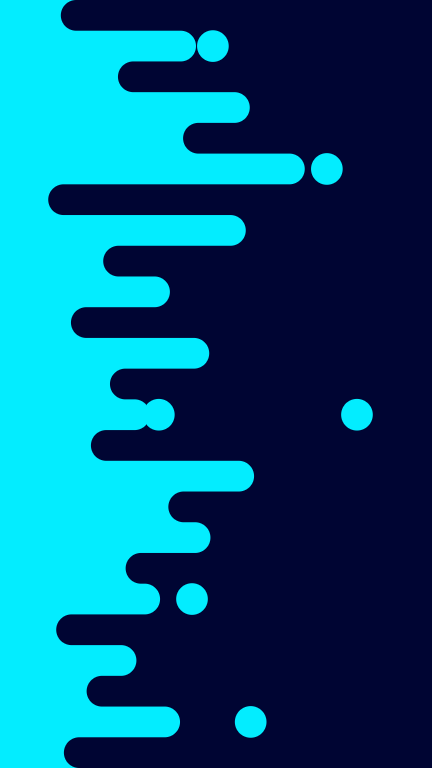
Give the GLSL for this background, as a WebGL 2 fragment shader.

```glsl
#version 300 es
precision highp float;
// Interlocking rounded cyan and navy bars with a few loose dots, in flat colour.

#define ROWS 25
#define DOTS 6
#define DOT_RADIUS 0.515
#define CYAN vec3(0.01, 0.93, 1.00)
#define NAVY vec3(0.00, 0.02, 0.20)

uniform vec2 u_resolution;
out vec4 fragColor;

// Tip of each bar from the top down, in row heights from the left edge.
// Even rows are navy and reach left, odd rows are cyan and reach right.
const float TIPS[ROWS] = float[ROWS](
    1.98, 6.38, 3.84, 8.13, 5.96, 9.92, 1.57, 8.00, 3.36, 5.53, 2.31, 6.81, 3.58,
    4.88, 2.96, 8.27, 5.48, 6.85, 4.09, 5.21, 1.83, 4.44, 2.82, 5.86, 2.08);

// Loose dots: distance from the left edge and the row each sits in.
const vec2 DOT_PLACES[DOTS] = vec2[DOTS](
    vec2(6.93, 1.0), vec2(10.64, 5.0), vec2(5.17, 13.0),
    vec2(11.62, 13.0), vec2(6.25, 19.0), vec2(8.16, 23.0));

// +1 for cyan rows, -1 for navy rows.
float rowSign(int row) {
    return (row & 1) == 1 ? 1.0 : -1.0;
}

// Position relative to the centre of the bar's round cap, pointing outward.
vec2 capSpace(vec2 p, int row) {
    return vec2(rowSign(row) * (p.x - TIPS[row]) + 0.5, p.y - float(row) - 0.5);
}

// Signed distance to a bar that runs on without end behind its cap.
float barDistance(vec2 p, int row) {
    vec2 q = capSpace(p, row);
    return length(vec2(max(q.x, 0.0), q.y)) - 0.5;
}

// Signed distance to the cyan side, negative inside, without seams between rows.
float combDistance(vec2 p) {
    int row = clamp(int(floor(p.y)), 0, ROWS - 1);
    float d = barDistance(p, row);
    if (capSpace(p, row).x <= 0.0) {
        // Behind the cap, only the adjoining bars bound this colour.
        float nearest = 1e3;
        for (int side = -1; side <= 1; side += 2) {
            int other = row + side;
            if (other >= 0 && other < ROWS)
                nearest = min(nearest, barDistance(p, other));
        }
        d = -nearest;
    }
    return d * rowSign(row);
}

void main() {
    // One unit is one row height, with y counted from the top.
    float pixel = float(ROWS) / u_resolution.y;
    vec2 p = vec2(gl_FragCoord.x, u_resolution.y - gl_FragCoord.y) * pixel;

    float d = combDistance(p);
    for (int i = 0; i < DOTS; i++) {
        vec2 centre = DOT_PLACES[i] + vec2(0.0, 0.5);
        d = min(d, length(p - centre) - DOT_RADIUS);
    }

    // Blend across about one pixel at the edge.
    float cover = clamp(0.5 - d / pixel, 0.0, 1.0);
    fragColor = vec4(mix(NAVY, CYAN, cover), 1.0);
}
```
